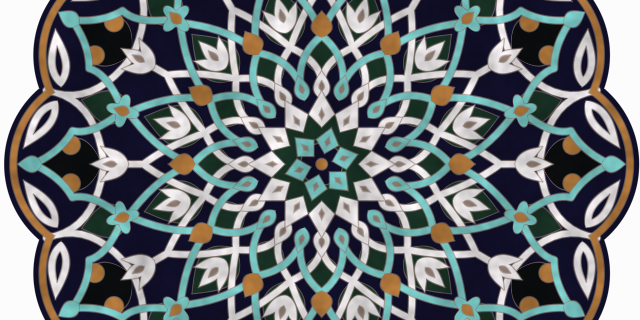
Give the GLSL for this pattern, as a Shadertoy shader.

```glsl
#define PI 3.14159265
#define SECTOR (PI / 6.0)
#define VIEW_HEIGHT 3.84
#define CENTER vec2(0.5026, 0.487)
#define RIBBON 0.043
#define GROUT 0.015
#define GLAZE 0.22

const vec3 NAVY = vec3(0.06, 0.055, 0.15);
const vec3 WHITE = vec3(0.87, 0.855, 0.86);
const vec3 TURQUOISE = vec3(0.44, 0.73, 0.72);
const vec3 GREEN = vec3(0.09, 0.18, 0.135);
const vec3 OCHRE = vec3(0.65, 0.44, 0.22);
const vec3 BLACK = vec3(0.04, 0.045, 0.05);
const vec3 CLAY = vec3(0.53, 0.46, 0.42);

vec2 gradientAt(vec2 cell) {
    float h = fract(sin(dot(cell, vec2(127.1, 311.7))) * 4375.85) * 2.0 * PI;
    return vec2(cos(h), sin(h));
}

float gradientNoise(vec2 p) {
    vec2 i = floor(p), f = fract(p), u = f * f * (3.0 - 2.0 * f), e = vec2(1, 0);
    float low = mix(dot(gradientAt(i), f), dot(gradientAt(i + e), f - e), u.x);
    float high = mix(dot(gradientAt(i + e.yx), f - e.yx), dot(gradientAt(i + 1.0), f - 1.0), u.x);
    return mix(low, high, u.y);
}

vec2 polar(float r, float angle) { return r * vec2(cos(angle), sin(angle)); }

// Point on the axis between two lobes
vec2 valley(float r) { return polar(r, SECTOR * 0.5); }

float segment(vec2 p, vec2 a, vec2 b) {
    vec2 ab = b - a;
    return length(p - a - ab * clamp(dot(p - a, ab) / dot(ab, ab), 0.0, 1.0));
}

float curve(vec2 p, vec2 a, vec2 b, vec2 c) {
    float d = 9.0;
    vec2 last = a;
    for (int i = 1; i <= 10; i++) {
        float t = float(i) / 10.0;
        vec2 next = mix(mix(a, b, t), mix(b, c, t), t);
        d = min(d, segment(p, last, next));
        last = next;
    }
    return d - RIBBON;
}

// Pointed petal from a to b, widest near a
float petal(vec2 p, vec2 a, vec2 b, float width) {
    vec2 axis = normalize(b - a), q = p - a;
    float x = dot(q, axis), y = abs(axis.x * q.y - axis.y * q.x);
    float len = length(b - a), t = clamp(x / len, 0.0, 1.0);
    float side = y - width * sin(PI * pow(t, 0.75));
    return max(side * 0.85, max(-x, x - len));
}

// Straight-sided kite along x
float kite(vec2 p, float start, float wide, float tip, float width) {
    float rise = (p.x - start) / (wide - start), fall = (tip - p.x) / (tip - wide);
    return (abs(p.y) - width * min(rise, fall)) * 0.75;
}

float tulip(vec2 p, float base, float size) {
    p = vec2(p.x - base, abs(p.y));
    float d = petal(p, vec2(0), vec2(size, 0), size * 0.2);
    return min(d, petal(p, vec2(0), size * vec2(0.72, 0.46), size * 0.15));
}

void tile(inout vec3 color, vec3 glaze, float d, float px) {
    color = mix(color, CLAY, 0.7 * smoothstep(px, -px, d - GROUT * 0.5));
    color = mix(color, glaze, smoothstep(px, -px, d + GROUT * 0.3));
}

void mainImage(out vec4 fragColor, in vec2 fragCoord) {
    float px = 0.75 * VIEW_HEIGHT / iResolution.y;
    vec2 p = (fragCoord - CENTER * iResolution.xy) / iResolution.y * VIEW_HEIGHT;
    float r = length(p), angle = atan(p.y, p.x);

    // Twelve mirrored sectors: lobe axis and valley axis
    float fold = abs(mod(angle + SECTOR * 0.5, SECTOR) - SECTOR * 0.5);
    vec2 lobe = polar(r, fold), gap = polar(r, SECTOR * 0.5 - fold);
    float glazeNoise = gradientNoise(p * 3.0) + 0.5 * gradientNoise(p * 11.0);
    vec3 color = NAVY;

    // Background panels
    tile(color, GREEN, petal(lobe, vec2(1.08, 0), vec2(1.62, 0), 0.2), px);
    tile(color, GREEN, petal(gap, vec2(1.45, 0), vec2(2.2, 0), 0.25), px);
    tile(color, GREEN, petal(gap, vec2(2.4, 0), vec2(2.98, 0), 0.20), px);
    tile(color, BLACK, petal(lobe, vec2(2.65, 0), vec2(3.4, 0), 0.31), px);

    // White ribbons, arches and leaves
    float white = curve(lobe, vec2(1.0, 0), vec2(1.25, 0.04), valley(1.45));
    white = min(white, curve(lobe, valley(1.45), vec2(1.85, 0.22), vec2(2.14, 0)));
    white = min(white, curve(lobe, vec2(2.14, 0), vec2(2.25, 0), vec2(2.36, 0)));
    white = min(white, curve(lobe, valley(3.42), vec2(2.72, 0.8), vec2(2.62, 0.05)));
    tile(color, WHITE, white, px);
    vec2 leafBase = vec2(3.17, 0.76), leafTip = vec2(3.58, 0.19);
    tile(color, WHITE, petal(lobe, leafBase, leafTip, 0.13), px);
    tile(color, NAVY, petal(lobe, mix(leafBase, leafTip, 0.18), mix(leafBase, leafTip, 0.7), 0.04), px);

    // Turquoise ribbons and ochre buds
    tile(color, OCHRE, length(lobe - vec2(3.01, 0.23)) - 0.115, px);
    float turquoise = curve(lobe, valley(1.0), vec2(1.32, 0.28), vec2(1.54, 0));
    turquoise = min(turquoise, curve(lobe, vec2(1.54, 0), vec2(1.95, 0.12), valley(2.4)));
    turquoise = min(turquoise, curve(lobe, valley(2.47), vec2(2.75, 0.34), vec2(2.99, 0.4)));
    turquoise = min(turquoise, curve(lobe, vec2(2.99, 0.4), vec2(3.13, 0.15), vec2(3.46, 0)));
    tile(color, TURQUOISE, turquoise, px);
    tile(color, TURQUOISE, petal(lobe, vec2(3.36, 0), vec2(3.65, 0), 0.10), px);
    tile(color, OCHRE, petal(lobe, vec2(1.52, 0), vec2(1.84, 0), 0.125), px);

    // Flowers
    tile(color, WHITE, tulip(gap, 1.63, 0.46), px);
    tile(color, CLAY, petal(gap, vec2(1.76, 0), vec2(1.92, 0), 0.035), px);
    tile(color, WHITE, tulip(lobe, 2.32, 0.46), px);
    tile(color, CLAY, petal(lobe, vec2(2.46, 0), vec2(2.62, 0), 0.035), px);
    vec2 bloom = gap - vec2(2.47, 0);
    tile(color, TURQUOISE, length(bloom) - 0.15 - 0.05 * cos(4.0 * atan(bloom.y, bloom.x)), px);
    tile(color, OCHRE, petal(gap, vec2(2.39, 0), vec2(2.58, 0), 0.06), px);

    // Ring of drops around the central star
    tile(color, WHITE, petal(lobe, vec2(0.78, 0), vec2(1.12, 0), 0.10), px);
    tile(color, CLAY, petal(lobe, vec2(0.88, 0), vec2(1.0, 0), 0.03), px);
    tile(color, TURQUOISE, petal(gap, vec2(0.79, 0), vec2(1.1, 0), 0.09), px);
    tile(color, CLAY, petal(gap, vec2(0.88, 0), vec2(0.99, 0), 0.028), px);

    // Central star
    tile(color, GREEN, r - 0.6, px);
    tile(color, WHITE, kite(lobe, 0.44, 0.60, 0.88, 0.16), px);
    tile(color, CLAY, kite(lobe, 0.54, 0.59, 0.66, 0.03), px);
    tile(color, NAVY, r - 0.25, px);
    vec2 corePetal = polar(r, abs(mod(angle + SECTOR * 0.5, SECTOR * 2.0) - SECTOR));
    tile(color, TURQUOISE, kite(corePetal, 0.13, 0.27, 0.45, 0.14), px);
    tile(color, CLAY, kite(corePetal, 0.23, 0.27, 0.33, 0.03), px);
    tile(color, OCHRE, r - 0.07, px);

    // Scalloped border and glaze variation
    float rim = min(length(lobe - vec2(2.62, 0)) - 1.19, r - 3.0);
    tile(color, OCHRE, abs(rim + 0.11) - 0.042, px);
    color *= 1.0 + GLAZE * glazeNoise;
    color = mix(color, vec3(0.99), smoothstep(-px, px, rim));
    fragColor = vec4(color, 1.0);
}
```
